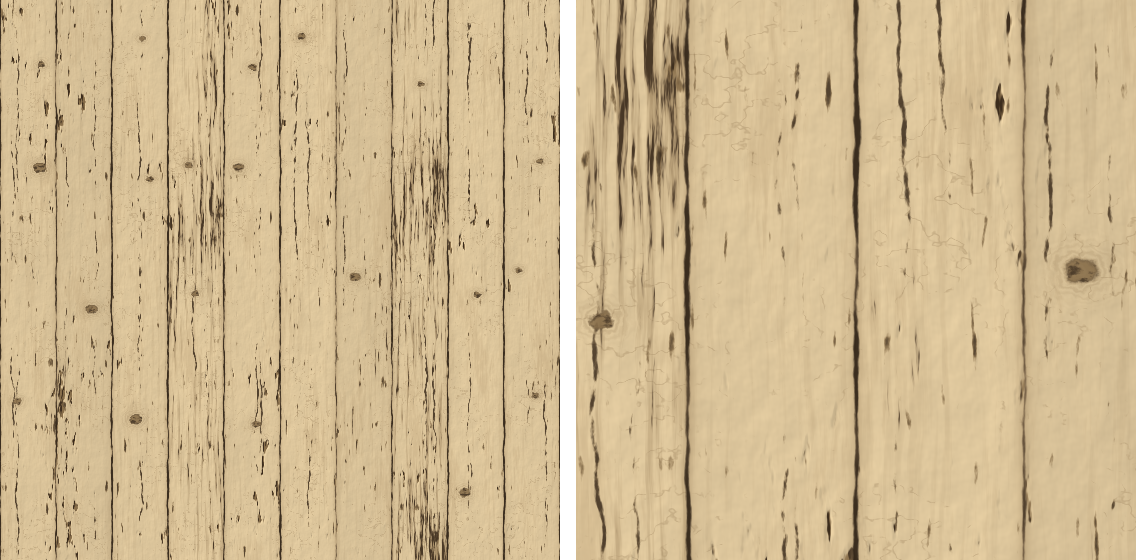
Left, the full canvas; right, a detail of the centre.
A three.js fragment shader for this texture:

```glsl
// Ten upright planks in old cream paint, running the full height of the canvas.
// Stretched gradient noise makes grain, chips and bare wood; hashed cells place
// the knots, and ragged broken lines make the seams and the long cracks.
varying vec2 vUv;

float hash(vec2 p) {
  vec3 q = fract(p.xyx * 0.1031);
  q += dot(q, q.yzx + 33.33);
  return fract((q.x + q.y) * q.z);
}

float cornerSlope(vec2 corner, vec2 offset) {
  float angle = 6.2832 * hash(corner);
  return dot(vec2(cos(angle), sin(angle)), offset);
}

float noise(vec2 p) {
  vec2 i = floor(p), f = fract(p), e = vec2(1.0, 0.0);
  vec2 w = f * f * f * (f * (f * 6.0 - 15.0) + 10.0);
  return mix(mix(cornerSlope(i, f), cornerSlope(i + e, f - e), w.x),
             mix(cornerSlope(i + e.yx, f - e.yx), cornerSlope(i + 1.0, f - 1.0), w.x), w.y);
}

float fbm(vec2 p) {
  float sum = 0.0, amp = 0.5;
  for (int i = 0; i < 4; i++) {
    sum += amp * noise(p);
    p = p * 2.03 + 17.7;
    amp *= 0.5;
  }
  return sum;
}

// Positive where the paint has flaked off
float chipField(vec2 p, float plank, float seamDist) {
  float zone = noise(vec2(p.x * 11.0, p.y * 4.0) + 5.3);
  float flaky = 0.12 * exp(-500.0 * pow(p.x - 0.11, 2.0)) + 0.11 * exp(-seamDist * 130.0);
  return fbm(vec2(p.x * 80.0, p.y * 23.0) + plank * 31.7) + 0.35 * zone + flaky - 0.365;
}

void main() {
  vec3 cream = vec3(0.865, 0.775, 0.61);
  vec3 paleTan = vec3(0.77, 0.67, 0.51);
  vec3 midTan = vec3(0.66, 0.56, 0.41);
  vec3 wood = vec3(0.53, 0.43, 0.29);
  vec3 umber = vec3(0.41, 0.33, 0.24);
  vec3 dark = vec3(0.23, 0.17, 0.11);

  // Planks and the ragged seams between them
  vec2 p = vUv;
  float seam = floor(p.x * 10.0 + 0.5);
  float wobble = 0.045 * fbm(vec2(seam * 7.3, p.y * 17.0));
  float seamDist = abs(p.x * 10.0 - seam + wobble) * 0.1;
  float plank = clamp(floor(p.x * 10.0 + wobble), 0.0, 9.0);
  float worn = step(2.5, mod(plank, 4.0)) * (0.25 + 0.1 * plank);

  // One possible knot in each cell of a plank
  vec2 cell = vec2(plank, floor(p.y * 5.0));
  vec2 center = vec2(plank + mix(0.25, 0.75, hash(cell + 3.1)),
                     cell.y + mix(0.2, 0.8, hash(cell + 8.7))) / vec2(10.0, 5.0);
  float hasKnot = step(0.5, hash(cell + 21.4));
  float radius = mix(0.006, 0.013, hash(cell + 14.2));
  vec2 toKnot = p - center;
  float knotDist = length(toKnot * vec2(1.0, 1.25)) + 0.008 * fbm(p * 130.0);
  float halo = hasKnot * exp(-pow(knotDist / (radius * 1.7), 2.0));

  // Grain, bending around the knots
  vec2 g = p - vec2(toKnot.x * 0.6 * halo, 0.0);
  g.x += 0.006 * fbm(vec2(plank * 5.1 + p.x * 9.0, p.y * 9.0));
  float streak = fbm(vec2(g.x * 170.0, g.y * 7.0) + plank * 13.1);
  float fine = fbm(vec2(g.x * 290.0, g.y * 34.0));
  float patchy = noise(vec2(p.x * 13.0, p.y * 3.2) + 9.6);
  float ragged = fbm(p * vec2(190.0, 75.0) + 33.0);

  // Paint with broad stains and gentle relief
  vec2 toLight = vec2(-0.0016, 0.002);
  vec2 scale = vec2(58.0, 40.0);
  float relief = fbm(p * scale) - fbm((p + toLight) * scale);
  float stain = fbm(p * vec2(19.0, 5.0) + plank * 3.9);
  vec3 color = cream * (1.0 + 0.07 * stain + 0.16 * relief);
  color *= 0.97 + 0.05 * hash(vec2(plank, 4.0));
  color = mix(color, paleTan, smoothstep(0.0, 0.4, stain + 0.5 * fine) * 0.5);
  color = mix(color, midTan, smoothstep(0.0, 0.28, streak + 0.3 * patchy) * (0.14 + 0.6 * worn));

  // Faint broken wrinkles in the paint
  float wrinkle = abs(fbm(p * vec2(34.0, 48.0) + 40.0));
  float wrinkled = smoothstep(0.0, 0.3, noise(p * vec2(12.0, 9.0) + 71.0) + ragged);
  color = mix(color, midTan, (1.0 - smoothstep(0.0, 0.03, wrinkle)) * wrinkled * 0.4);

  // Bare weathered wood
  float bare = streak + 0.55 * patchy + 0.4 * fine - 0.32 * (1.0 - worn);
  color = mix(color, mix(midTan, umber, smoothstep(-0.15, 0.2, fine)), smoothstep(0.1, 0.34, bare) * 0.8);
  color = mix(color, dark, smoothstep(0.25, 0.48, bare + 0.5 * fine) * 0.8);

  // Chips: lit rim outside, brown wood and cast shadow inside
  float chip = chipField(p, plank, seamDist);
  float drop = chip - chipField(p + toLight, plank, seamDist);
  color *= 1.0 + 0.09 * smoothstep(-0.14, -0.01, chip) * clamp(-drop * 10.0, -1.0, 1.0);
  vec3 chipColor = mix(mix(midTan, wood, smoothstep(0.0, 0.08, chip)), dark,
                       smoothstep(-0.03, 0.13, drop + 0.5 * fine));
  color = mix(color, chipColor, smoothstep(-0.01, 0.05, chip));

  // Short slits along the grain
  float slit = noise(vec2(g.x * 150.0, p.y * 27.0) + 55.0) + 0.2 * patchy + 0.35 * ragged;
  color = mix(color, mix(wood, dark, smoothstep(0.5, 0.65, slit)), smoothstep(0.44, 0.56, slit) * 0.85);

  // Long broken cracks, two to a plank
  for (int i = 0; i < 2; i++) {
    vec2 key = vec2(plank * 3.7 + 1.3, float(i) * 9.1 + 2.6);
    float path = plank + mix(0.15, 0.85, hash(key)) + 0.16 * fbm(vec2(key.x + key.y, p.y * 13.0));
    float halfWidth = 0.0038 * (noise(vec2(key.x * 5.0 + key.y, p.y * 5.0)) + 0.9 * ragged - 0.06);
    float crackDist = abs(p.x - path * 0.1);
    float crack = 1.0 - smoothstep(halfWidth - 0.0008, halfWidth + 0.0008, crackDist);
    color = mix(color, mix(wood, dark, smoothstep(0.0, 0.0014, halfWidth)),
                crack * smoothstep(0.0, 0.0008, halfWidth) * 0.85);
  }

  // Knots: stained ring, brown heart, dark splits
  color = mix(color, midTan, halo * (0.4 + 0.25 * sin(knotDist * 1400.0)));
  float knot = hasKnot * (1.0 - smoothstep(radius - 0.003, radius, knotDist));
  float heart = smoothstep(-0.1, 0.24, fbm(p * vec2(120.0, 210.0) + 6.0) - toKnot.y * 12.0);
  float ring = smoothstep(0.55, 0.95, knotDist / radius);
  color = mix(color, mix(wood, dark, max(heart, ring * 0.6)), knot * 0.85);

  // Seams: soft stain and a thin gap that swells, thins and fades
  float wear = fbm(vec2(seam * 11.0, p.y * 11.0)) + 0.4 * hash(vec2(seam, 6.0)) - 0.2;
  color = mix(color, midTan, 0.6 * exp(-seamDist * 330.0));
  float gap = 0.0009 + 0.0024 * wear + 0.0018 * ragged;
  float line = 1.0 - smoothstep(gap - 0.0007, gap + 0.0009, seamDist);
  color = mix(color, mix(umber, dark * 0.8, smoothstep(-0.25, 0.1, wear)), line * 0.92);

  gl_FragColor = vec4(color, 1.0);
}
```
